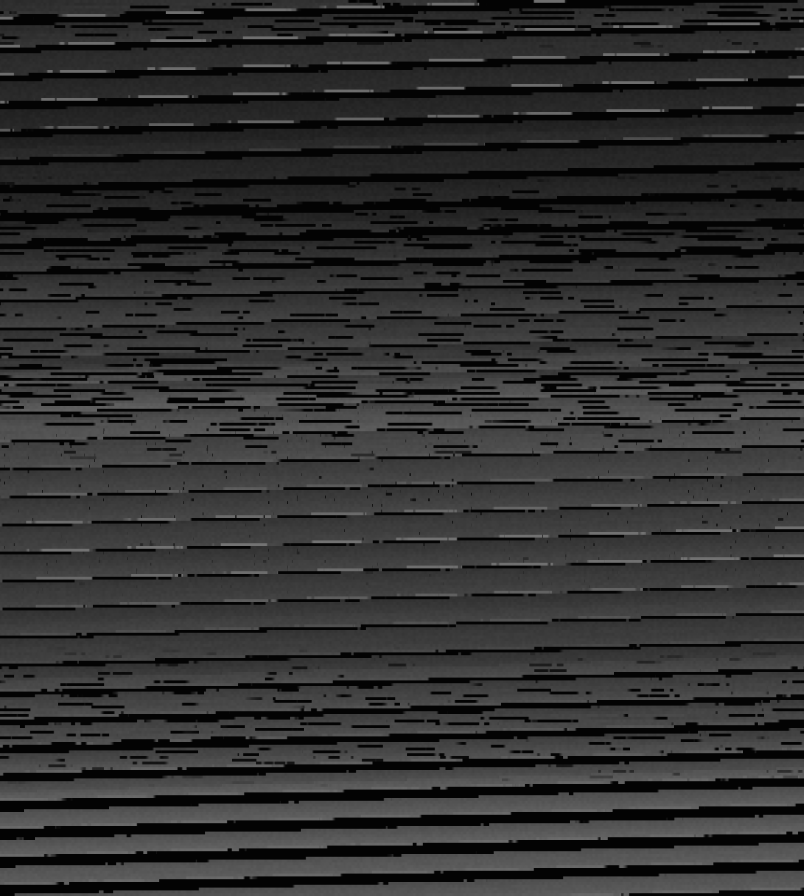
Reproduce this texture procedurally as a WebGL 1 fragment shader.

```glsl
precision highp float;
// Thirty-two dark, slightly tilted slats with black gaps and bright lips.
// Each scan row samples the sheared bands once, so the tilt becomes stairs and
// thin lines break into dashes; hashed noise adds wear, dropouts and grain.

uniform vec2 u_resolution;

const float BANDS = 32.0;          // slats down the canvas
const float ROWS_PER_BAND = 10.0;  // scan rows in one slat
const float ROWS = BANDS * ROWS_PER_BAND;
const float TILT = 0.0303;         // rise per unit of width
const float OFFSET = 0.79;         // position of the first gap, in slats
const float GRAIN = 0.022;
const float WEAR = 0.55;           // raggedness of line ends, in rows
const float SLOPE_SHADE = 0.34;    // light change across one slat
const vec3 GAP_COLOR = vec3(0.01);
const vec3 LIP_COLOR = vec3(0.47);

float hash(vec2 p) {
  vec3 q = fract(vec3(p.xyx) * 0.1031);
  q += dot(q, q.yzx + 33.33);
  return fract((q.x + q.y) * q.z);
}

// Noise that runs smoothly along x and is independent for each row
float rowNoise(float x, float row) {
  float i = floor(x);
  float f = fract(x);
  return mix(hash(vec2(i, row)), hash(vec2(i + 1.0, row)), f * f * (3.0 - 2.0 * f));
}

float bump(float v, float center, float width) {
  float k = (v - center) / width;
  return exp(-k * k);
}

// Broad light over the height, from top (0) to bottom (1)
float slatTone(float d) {
  float tone = mix(0.195, 0.145, smoothstep(0.0, 0.18, d));
  tone = mix(tone, 0.24, smoothstep(0.22, 0.37, d));
  return tone + 0.065 * bump(d, 0.465, 0.045) + 0.095 * smoothstep(0.7, 0.93, d);
}

// Width of the black gap in rows
float gapWidth(float d) {
  return 0.75 + 1.5 * (1.0 - smoothstep(0.27, 0.36, d))
    + 0.5 * bump(d, 0.22, 0.05) + 2.7 * smoothstep(0.64, 0.96, d);
}

// Strength of the bright lip
float lipStrength(float d) {
  return 0.85 * (1.0 - smoothstep(0.12, 0.19, d))
    + 0.9 * bump(d, 0.61, 0.075) + 0.35 * smoothstep(0.74, 0.88, d);
}

// How much the slats are broken by stray dashes
float clutter(float d) {
  return 0.75 * bump(d, 0.02, 0.025) + 0.65 * bump(d, 0.27, 0.06)
    + bump(d, 0.43, 0.06) + 0.4 * bump(d, 0.8, 0.07);
}

// Coverage of a line inside a slat, width in rows
float line(float phase, float center, float width, float soft) {
  float dist = abs(fract(phase - center + 0.5) - 0.5) * ROWS_PER_BAND;
  return 1.0 - smoothstep(-soft, soft, dist - 0.5 * width);
}

vec3 shadeRow(float row, float x) {
  float d = (row + 0.5) / ROWS;
  float phase = (d + TILT * x) * BANDS - OFFSET;
  float band = floor(phase + 0.5);
  float soft = 0.02 + TILT * ROWS / u_resolution.y;
  float wear = (rowNoise(x * 160.0, row) - 0.5) * WEAR;
  float mess = clutter(d);

  // Slat surface, lighter toward its lower edge
  float light = slatTone(d) * (1.0 + SLOPE_SHADE * (fract(phase) - 0.5));
  light *= 0.94 + 0.12 * hash(vec2(band, 5.0));
  light += GRAIN * (rowNoise(x * ROWS, row + 400.0) - 0.5);
  light += 0.04 * mess * (rowNoise(x * 9.0, row + 700.0) - 0.5);
  vec3 color = vec3(light);

  // Bright lip just above the gap
  float gap = gapWidth(d) * (0.88 + 0.24 * hash(vec2(band, 9.0)));
  float lipCenter = -(0.5 * gap + 0.35) / ROWS_PER_BAND;
  float lip = line(phase, lipCenter, 0.6 + wear, soft);
  color = mix(color, LIP_COLOR, lip * min(lipStrength(d), 1.0));

  // Black gap, then stray dashes on lanes between the gaps
  float dark = line(phase, 0.0, gap + wear, soft);
  for (int i = 1; i <= 4; i++) {
    float lane = float(i);
    float center = lane * 0.2 + 0.12 * (hash(vec2(band, lane)) - 0.5);
    float broken = rowNoise(x * 24.0, row + lane * 500.0);
    float width = mess * (0.35 + 1.1 * broken) + wear;
    float present = smoothstep(0.38, 0.46, broken) * smoothstep(0.08, 0.3, mess);
    dark = max(dark, present * line(phase, center, width, soft));
  }

  // Fine dark pits around the middle
  float pit = smoothstep(0.955, 0.985, rowNoise(x * 190.0, row + 900.0));
  dark = max(dark, 0.75 * pit * bump(d, 0.55, 0.08));
  return mix(color, GAP_COLOR, dark);
}

void main() {
  vec2 p = gl_FragCoord.xy / u_resolution.y;
  // Blend the two nearest scan rows over one pixel
  float r = (1.0 - p.y) * ROWS - 0.5;
  float row = floor(r);
  float pixelRows = min(ROWS / u_resolution.y, 1.0);
  float blend = clamp((fract(r) - 0.5) / pixelRows + 0.5, 0.0, 1.0);
  gl_FragColor = vec4(mix(shadeRow(row, p.x), shadeRow(row + 1.0, p.x), blend), 1.0);
}
```
